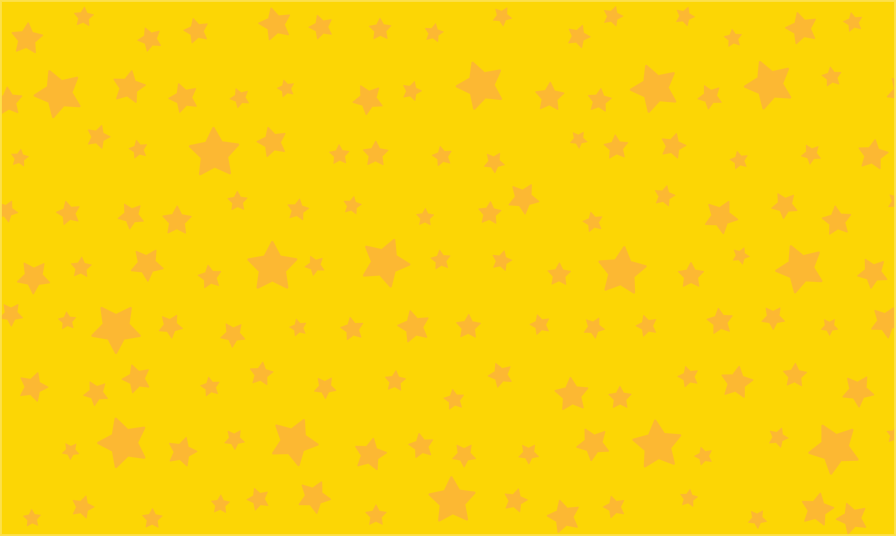
Write a WebGL 2 fragment shader that draws this pattern.

```glsl
#version 300 es
precision highp float;

#define ROWS 9.0
#define JITTER 0.23
#define BIG_JITTER 0.10
#define BIG_RADIUS 0.43
#define MEDIUM_SHARE 0.27
#define INNER_RATIO 0.52
#define ROUNDING 0.05
#define FRAME_WIDTH 0.0033
#define SEED 23

uniform vec2 u_resolution;
out vec4 fragColor;

const vec3 YELLOW = vec3(0.99, 0.84, 0.02);
const vec3 ORANGE = vec3(0.99, 0.72, 0.20);
const vec3 PALE = vec3(0.99, 0.88, 0.30);
const float SECTOR = 6.2831853 / 5.0;

// Integer hash: four values in 0..1 per cell
vec4 hash4(vec2 cell, int salt) {
    uvec4 v = uvec4(ivec4(ivec2(cell) + 64, salt, SEED));
    v = v * 1664525u + 1013904223u;
    v += v.yzxy * v.wxyz;
    v ^= v >> 16u;
    v += v.yzxy * v.wxyz;
    return vec4(v >> 8u) / 16777216.0;
}

// Signed distance to a five-pointed star with softened tips
float starDistance(vec2 p, float radius, float tilt) {
    float angle = mod(atan(p.x, p.y) + tilt + 0.5 * SECTOR, SECTOR) - 0.5 * SECTOR;
    float core = radius * (1.0 - ROUNDING);
    vec2 q = length(p) * vec2(cos(angle), abs(sin(angle))) - vec2(core, 0.0);
    vec2 valley = core * INNER_RATIO * vec2(cos(0.5 * SECTOR), sin(0.5 * SECTOR));
    vec2 edge = valley - vec2(core, 0.0);
    float along = clamp(dot(q, edge) / dot(edge, edge), 0.0, 1.0);
    float side = sign(edge.x * q.y - edge.y * q.x);
    return -side * length(q - edge * along) - radius * ROUNDING;
}

// One big star in each block of 3 x 3 cells, never next to another
bool isBig(vec2 cell) {
    vec2 block = floor(cell / 3.0);
    vec2 chosen = floor(2.0 * hash4(block, 7).xy);
    return all(equal(cell - 3.0 * block, chosen));
}

// Nearest star on a staggered, jittered grid
float starField(vec2 p) {
    float nearest = 10.0;
    float homeRow = floor(p.y);
    for (int j = -1; j <= 1; j++) {
        float row = homeRow + float(j);
        float stagger = 0.5 * mod(row, 2.0);
        float homeColumn = floor(p.x - stagger);
        for (int i = -1; i <= 1; i++) {
            vec2 cell = vec2(homeColumn + float(i), row);
            vec4 place = hash4(cell, 1);
            vec4 shape = hash4(cell, 2);
            bool big = isBig(cell);
            float radius = shape.x < MEDIUM_SHARE ? mix(0.25, 0.30, shape.y)
                                                  : mix(0.15, 0.23, shape.y);
            radius = big ? BIG_RADIUS * mix(0.96, 1.04, shape.y) : radius;
            float reach = big ? BIG_JITTER : JITTER;
            vec2 center = cell + vec2(0.5 + stagger, 0.5) + reach * (2.0 * place.xy - 1.0);
            nearest = min(nearest, starDistance(p - center, radius, SECTOR * place.z));
        }
    }
    return nearest;
}

void main() {
    vec2 uv = gl_FragCoord.xy / u_resolution.y;
    float pixel = 1.0 / u_resolution.y;

    // Stars on the flat ground
    float d = starField(uv * ROWS) / ROWS;
    vec3 color = mix(ORANGE, YELLOW, smoothstep(-0.8 * pixel, 0.8 * pixel, d));

    // Thin pale rim along the canvas
    vec2 toEdge = min(uv, u_resolution / u_resolution.y - uv);
    float rim = min(toEdge.x, toEdge.y) - FRAME_WIDTH;
    color = mix(PALE, color, smoothstep(-0.5 * pixel, 0.5 * pixel, rim));

    fragColor = vec4(color, 1.0);
}
```
